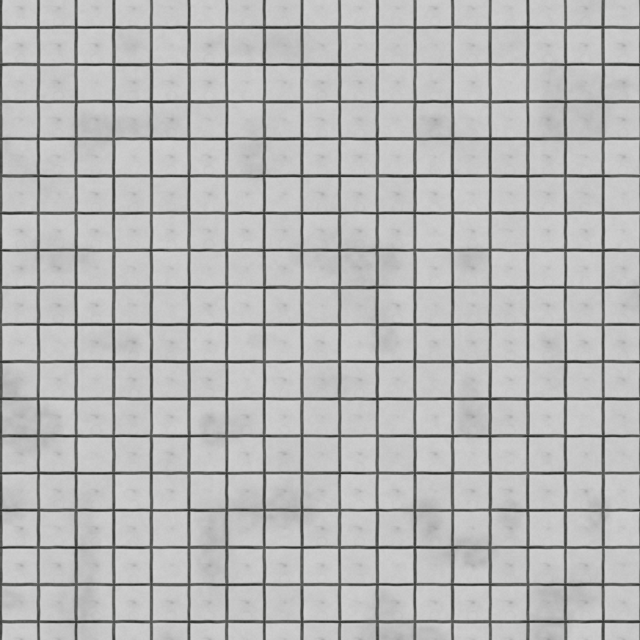
This texture is drawn by a WebGL 1 fragment shader. Its source:

```glsl
precision highp float;
uniform vec2 u_resolution;

float hash(vec2 p) {
  vec3 q = fract(p.xyx * 0.1031);
  q += dot(q, q.yzx + 33.33);
  return fract((q.x + q.y) * q.z);
}

float noise(vec2 p) {
  vec2 i = floor(p), f = fract(p);
  f = f * f * (3.0 - 2.0 * f);
  return mix(mix(hash(i), hash(i + vec2(1.0, 0.0)), f.x),
             mix(hash(i + vec2(0.0, 1.0)), hash(i + vec2(1.0, 1.0)), f.x), f.y);
}

float blob(vec2 p, vec2 radius) {
  p /= radius;
  return exp(-dot(p, p));
}

// Faint pit, smudge and lower arc pressed into each tile
float pitMark(vec2 p, float strength) {
  vec2 q = p - vec2(0.55, 0.51);
  float mark = 0.085 * blob(q, vec2(0.055, 0.04));
  mark += 0.035 * blob(q + vec2(0.09, -0.05), vec2(0.10, 0.025));
  mark += 0.030 * blob(q + vec2(0.02, 0.04), vec2(0.22, 0.17));
  float ring = (length(p - vec2(0.53, 0.15)) - 0.13) / 0.03;
  return strength * (mark + 0.014 * exp(-ring * ring));
}

vec3 tileColor(vec2 uv, vec2 grid) {
  vec2 cell = floor(grid), p = fract(grid);
  float tone = 0.789 + 0.016 * (hash(cell + 5.0) - 0.5);
  tone += 0.018 * (noise(grid * 7.0) - 0.5) + 0.022 * (noise(grid * 24.0) - 0.5);
  tone -= pitMark(p, mix(0.25, 1.1, hash(cell + 41.0)));
  // Scattered stains, heavier towards the bottom
  float stain = smoothstep(0.62, 0.95, noise(uv * 15.0 + 3.0));
  tone -= mix(0.08, 0.03, uv.y) * stain * (0.4 + noise(grid * 5.0 + 17.0));
  // Paler left and top rims
  tone += 0.018 * (smoothstep(0.16, 0.05, p.x) + smoothstep(0.86, 0.96, p.y));
  return vec3(tone);
}

void main() {
  vec2 uv = gl_FragCoord.xy / u_resolution;
  vec2 grid = (uv - vec2(0.0013, 0.0286)) * vec2(17.0, 17.23);
  vec2 line = floor(grid + 0.5), cell = floor(grid);

  // Signed distance from the nearest joints, slightly uneven
  vec2 offset = grid - line;
  vec2 along = vec2(noise(vec2(line.x * 9.0, grid.y * 4.0)),
                    noise(vec2(grid.x * 4.0, line.y * 9.0 + 60.0)));
  vec2 dist = abs(offset + 0.012 * (along - 0.5));
  vec2 halfWidth = 0.038 + 0.008 * (vec2(hash(vec2(line.x, cell.y)),
                                         hash(vec2(cell.x, line.y) + 70.0)) - 0.5);
  vec2 soft = 0.010 + 0.5 * vec2(17.0, 17.23) / u_resolution;
  vec2 joint = 1.0 - smoothstep(halfWidth - soft, halfWidth + soft, dist);
  float grout = max(joint.x, joint.y);

  // Dark crevices run in patches along the joints
  vec2 patches = smoothstep(0.40, 0.70,
      vec2(noise(vec2(line.x * 7.0 + 30.0, grid.y * 1.7)),
           noise(vec2(grid.x * 1.7, line.y * 7.0 + 90.0))));
  float crevice = max(0.6 * patches.x * blob(vec2(offset.x, 0.0), vec2(0.025)),
                      patches.y * blob(vec2(offset.y + 0.008, 0.0), vec2(0.028)));
  vec3 groutColor = mix(vec3(0.345, 0.35, 0.34), vec3(0.20, 0.205, 0.195), crevice);
  groutColor += 0.07 * (noise(grid * 19.0) - 0.5);

  // Soft shade where tiles meet the grout
  float edge = min(dist.x, dist.y);
  vec3 tile = tileColor(uv, grid) - 0.05 * (1.0 - smoothstep(0.03, 0.08, edge));
  gl_FragColor = vec4(mix(tile, groutColor, grout), 1.0);
}
```
